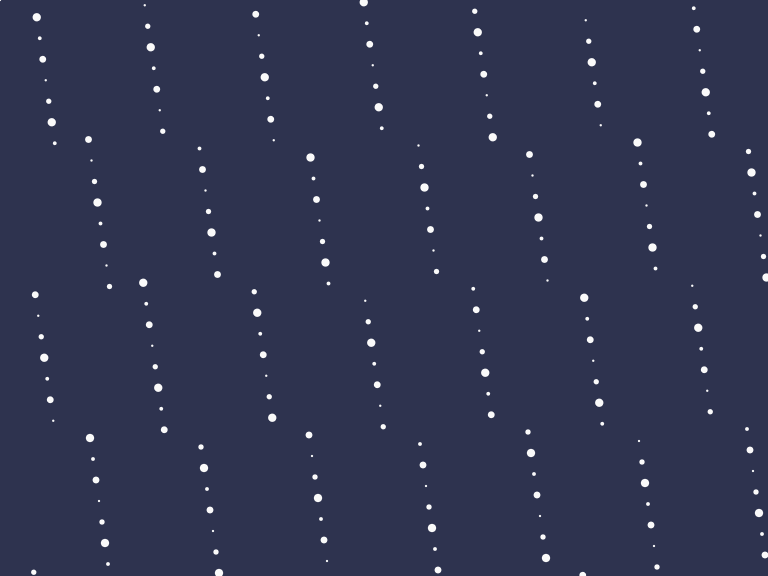
Give the GLSL for this pattern, as a WebGL 1 fragment shader.

```glsl
precision highp float;

// Plain white dots on a night-blue ground, falling in slanted dotted streaks.
// Two hundred dots step by a fixed stride that wraps around the canvas, and
// their radius cycles through five sizes.

uniform vec2 u_resolution;

const vec2 FIELD = vec2(1024.0, 768.0);  // canvas in field units
const vec2 STRIDE = vec2(73.0, 191.0);   // step from one dot to the next

void main() {
    // Field position, measured from the top left
    float fieldPerPixel = FIELD.y / u_resolution.y;
    vec2 uv = gl_FragCoord.xy / u_resolution;
    vec2 position = vec2(uv.x, 1.0 - uv.y) * FIELD;

    // Strongest dot coverage, with a one-pixel soft edge
    float coverage = 0.0;
    for (int i = 0; i < 200; i++) {
        float index = float(i);
        vec2 center = mod(index * STRIDE, FIELD);
        float radius = 1.5 + mod(index, 5.0);
        float edge = radius - distance(position, center);
        coverage = max(coverage, clamp(edge / fieldPerPixel + 0.5, 0.0, 1.0));
    }

    vec3 night = vec3(0.18, 0.20, 0.31);
    vec3 starWhite = vec3(0.98);
    gl_FragColor = vec4(mix(night, starWhite, coverage), 1.0);
}
```
